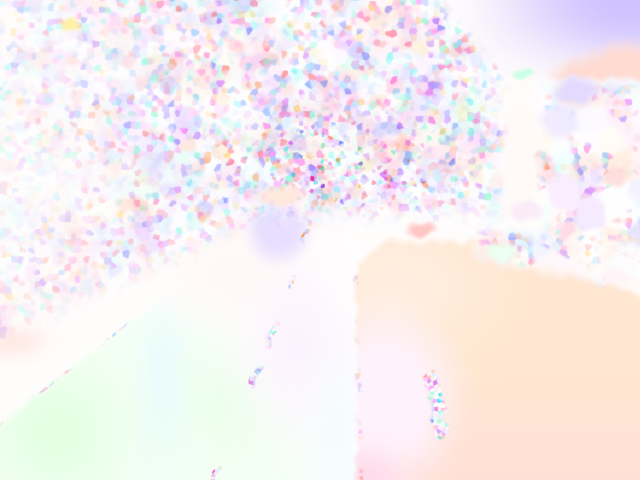
Write a WebGL 2 fragment shader that draws this texture map.

```glsl
#version 300 es
precision highp float;
uniform vec2 u_resolution;
out vec4 fragColor;
vec3 col = vec3(1., .992, .99);

vec3 hash3(vec2 c) {
    vec3 q = fract(c.xyx * vec3(.1031, .103, .0973));
    q += dot(q, q.yxz + 33.33);
    return fract((q.xxy + q.yzz) * q.zyx);
}

vec3 hue(float h) {
    return clamp(abs(mod(h * 6. + vec3(0, 4, 2), 6.) - 3.) - 1., 0., 1.);
}

// Softly blended cells, mostly cyan through violet to peach
vec3 cells(vec2 p, float saturation, float rarity) {
    vec3 sum = vec3(0);
    float total = 0.;
    for (int j = -1; j <= 1; j++)
    for (int i = -1; i <= 1; i++) {
        vec2 id = floor(p) + vec2(i, j);
        vec2 d = id + .1 + .8 * hash3(id).xy - p;
        float weight = exp(-9. * dot(d, d));
        vec3 tone = hash3(id + 71.);
        sum += weight * mix(vec3(1), hue(.42 + .72 * tone.x), saturation * pow(tone.y, rarity));
        total += weight;
    }
    return sum / total;
}

float glow(vec2 p, vec2 centre, vec2 radius) {
    vec2 q = (p - centre) / radius;
    return exp(-dot(q, q));
}

float disc(vec2 p, vec2 centre, vec2 radius) {
    return 1. - smoothstep(.4, 1.2, length((p - centre) / radius));
}

float streak(vec2 p, vec2 a, vec2 b, float width) {
    vec2 ab = b - a;
    float t = clamp(dot(p - a, ab) / dot(ab, ab), 0., 1.);
    return 1. - smoothstep(.4 * width, width, length(p - a - ab * t));
}

float above(float edge, float soft, float v) {
    return smoothstep(edge - soft, edge + soft, v);
}

float below(float edge, float soft, float v) {
    return 1. - above(edge, soft, v);
}

void paint(vec3 tone, float mask) {
    col = mix(col, tone, mask);
}

void main() {
    vec2 p = gl_FragCoord.xy / u_resolution.y;
    vec2 w = p + .0025 * (sin(p.yx * 67.) + sin(p.yx * 151. + 1.));

    // Green slope with a cyan column
    float slope = below(.115 + .79 * p.x, .015, w.y) * below(.69 - .72 * p.y, .13, p.x) * below(.36, .08, p.y);
    vec3 green = mix(vec3(.96, 1, .96), vec3(.89, 1, .89), glow(p, vec2(.12, .1), vec2(.14)));
    green = mix(green, vec3(.91, 1, .91), .7 * glow(p, vec2(.47, .16), vec2(.1, .12)));
    green = mix(green, vec3(.91, .99, .99), .8 * glow(p, vec2(.34, .23), vec2(.055, .22)));
    paint(green, slope);

    // Pale central fan
    paint(vec3(.985, .945, 1), .85 * glow(p, vec2(.62, .28), vec2(.1, .15)));
    paint(vec3(1, .96, .955), .7 * glow(p, vec2(.48, .43), vec2(.11, .08)));
    paint(vec3(.95, .99, 1), .8 * glow(p, vec2(.7, .08), vec2(.055, .16)));
    paint(vec3(.91, .87, 1), disc(p, vec2(.58, .525), vec2(.072, .078)));
    paint(vec3(1, .91, .89), glow(p, vec2(.02, .29), vec2(.07, .035)));

    // Orange field with a pale inset
    float crest = min(.497, min(.445 + .9 * (p.x - .74), .497 - .32 * (p.x - .99)));
    vec3 orange = mix(vec3(1, .88, .84), vec3(1, .905, .82), smoothstep(0., .25, p.y));
    orange = mix(orange, vec3(1, .935, .88), glow(p, vec2(.82, .4), vec2(.18, .12)));
    orange = mix(orange, vec3(.995, .95, .99), disc(p, vec2(.8, .17), vec2(.17, .2)));
    orange = mix(orange, vec3(1, .86, .93), glow(p, vec2(.77, 0), vec2(.06)));
    paint(orange, above(.742, .007, w.x) * below(crest, .013, w.y));

    // Violet corner over a peach cloud
    paint(vec3(.81, .76, 1), smoothstep(.9, 1.3, p.x) * smoothstep(.8, 1., p.y + .05 * (p.x - 1.1)));
    float cloudTop = .86 + .045 * smoothstep(1.15, 1.3, p.x);
    paint(vec3(1, .86, .82), above(1.155, .03, w.x) * above(.836, .01, w.y) * below(cloudTop, .025, w.y));
    paint(vec3(1, .98, .97), disc(p, vec2(1.085, .68), vec2(.05, .17)));

    // Cellular confetti at several scales
    vec3 fine = cells(p * 82., .38, 4.);
    vec3 broad = cells(p * 36. + 9., .15, 3.) * cells(p * 15. + 31., .07, 2.);
    float scatter = above(min(.3 + .48 * p.x, .56), .05, w.y);
    scatter *= below(min(1.04, 1.76 - .85 * p.y), .025, w.x);
    float density = mix(.5, 1., smoothstep(.05, .5, p.x)) - .3 * glow(p, vec2(.08, .62), vec2(.12, .1));
    paint(fine * broad, scatter * density);
    float sparks = scatter * glow(p, vec2(.69, .65), vec2(.19, .1));
    col *= mix(vec3(1), cells(p * 130. + 5., .8, 14.), sparks);

    // Broken tiles at right and along the crest
    float tiled = above(1.125, .015, w.x) * above(.49, .03, w.y) * below(.825, .012, w.y);
    tiled = max(tiled, .8 * streak(w, vec2(1.02, .49), vec2(1.34, .43), .05));
    float gate = smoothstep(-.3, .5, sin(p.x * 48. + 2. * sin(p.y * 27.)) + sin(p.y * 41.));
    paint(cells(p * 19. + 4., .13, 2.) * mix(vec3(1), fine, gate), tiled);
    paint(vec3(.89, .86, 1), disc(w, vec2(1.2, .81), vec2(.055, .035)));
    paint(vec3(.94, .92, 1), disc(w, vec2(1.165, .75), vec2(.045, .04)));
    paint(vec3(1, .87, .87), disc(w, vec2(1.28, .63), vec2(.03, .025)));
    paint(vec3(1, .86, .9), disc(w, vec2(1.18, .52), vec2(.018, .025)));
    paint(vec3(.98, .92, .97), disc(w, vec2(1.095, .56), vec2(.04, .025)));
    paint(vec3(.92, 1, .95), disc(w, vec2(1.045, .475), vec2(.035, .025)));

    // Small accents
    paint(vec3(1, .91, .87), disc(w, vec2(.59, .592), vec2(.06, .024)));
    paint(vec3(1, .78, .77), disc(w, vec2(.875, .522), vec2(.034, .018)));
    paint(vec3(1, .94, .65), disc(w, vec2(.148, .947), vec2(.024, .016)));
    paint(vec3(.8, 1, .9), disc(w, vec2(1.09, .845), vec2(.025, .012)));

    // Broken specks along the seams
    float seam = streak(w, vec2(.65, .56), vec2(.6, .38), .008);
    seam = max(seam, streak(w, vec2(.59, .36), vec2(.525, .195), .009));
    seam = max(seam, streak(w, vec2(.46, .04), vec2(.445, 0), .008));
    seam = max(seam, .5 * streak(w, vec2(.742, .45), vec2(.755, 0), .007));
    seam = max(seam, .4 * streak(p, vec2(0, .115), vec2(.33, .376), .004));
    seam *= smoothstep(-.3, .6, sin(p.y * 63. + 1.) + .5 * sin(p.y * 143.));
    float cluster = streak(w, vec2(.9, .21), vec2(.92, .1), .02);
    paint(vec3(.99), cluster);
    col *= mix(vec3(1), cells(p * 125. + 17., .65, 3.), max(seam, cluster));

    fragColor = vec4(col, 1);
}
```
